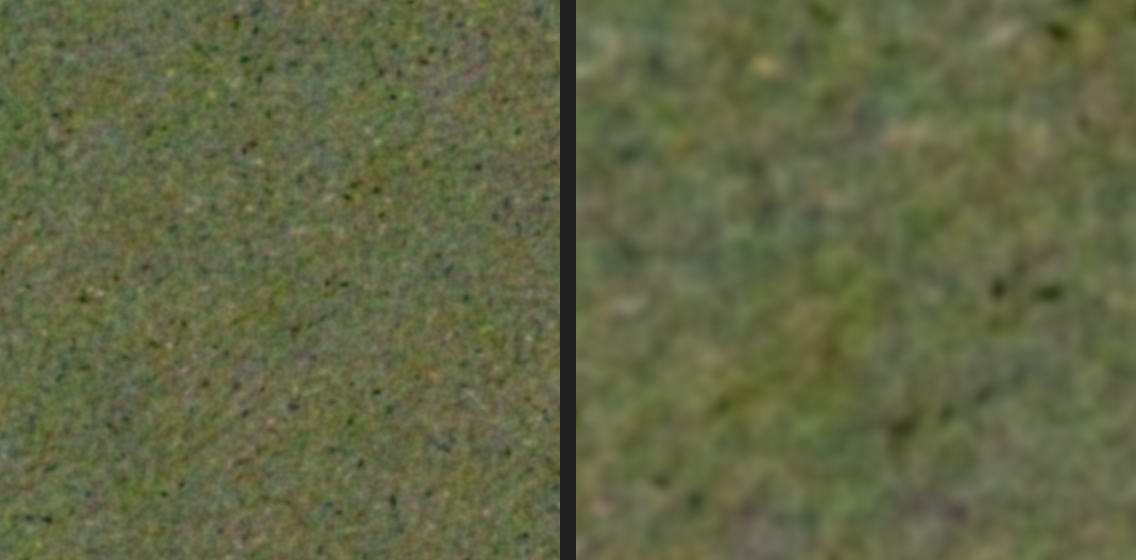
Left, the full canvas; right, a detail of the centre.
Reproduce this texture procedurally as a Shadertoy shader.

```glsl
const vec3 BASE_COLOR = vec3(0.389, 0.408, 0.272);
const vec3 COOL_AXIS = vec3(-0.006, -0.006, 0.070);   // olive to blue-grey
const vec3 GREEN_AXIS = vec3(-0.038, 0.016, -0.012);  // brown to green
const float SLANT = 0.62;           // direction of the blades, radians
const float STRETCH = 0.80;         // frequency along the blades
const float GRAIN_FREQ = 56.0;
const float GRAIN_CONTRAST = 0.090;
const float FINE_FREQ = 98.0;
const float FINE_CONTRAST = 0.055;
const float PATCH_FREQ = 6.0;
const float PATCH_CONTRAST = 0.026;
const float TINT_FREQ = 30.0;
const float SPOT_FREQ = 46.0;
const float CLUSTER_FREQ = 9.0;
const float CLUSTER_CONTRAST = 0.9;
const float DARK_SHARE = 0.27;
const float LIGHT_SHARE = 0.24;
const float DARK_DEPTH = 0.150;
const float LIGHT_HEIGHT = 0.105;
const float FLECK_TINT = 1.3;

vec3 hash3(vec2 cell, float seed) {
    vec3 p = fract(vec3(cell.xyx + seed * 17.31) * vec3(0.1031, 0.1030, 0.0973));
    p += dot(p, p.yxz + 33.33);
    return fract((p.xxy + p.yzz) * p.zyx);
}

mat2 rotation(float angle) {
    float c = cos(angle), s = sin(angle);
    return mat2(c, -s, s, c);
}

float cornerSlope(vec2 cell, vec2 offset, float seed) {
    float angle = 6.28318 * hash3(cell, seed).x;
    return dot(vec2(cos(angle), sin(angle)), offset);
}

// Gradient noise, about -0.7 to 0.7
float noise(vec2 p, float seed) {
    vec2 cell = floor(p), f = fract(p);
    vec2 u = f * f * f * (f * (f * 6.0 - 15.0) + 10.0);
    vec2 e = vec2(1.0, 0.0);
    float low = mix(cornerSlope(cell, f, seed),
                    cornerSlope(cell + e.xy, f - e.xy, seed), u.x);
    float high = mix(cornerSlope(cell + e.yx, f - e.yx, seed),
                     cornerSlope(cell + e.xx, f - e.xx, seed), u.x);
    return mix(low, high, u.y);
}

// Scattered soft flecks: dark gaps and pale blade tips
vec3 flecks(vec2 p) {
    vec2 home = floor(p);
    vec3 sum = vec3(0.0);
    for (int y = -1; y <= 1; y++) {
        for (int x = -1; x <= 1; x++) {
            vec2 cell = home + vec2(x, y);
            vec3 place = hash3(cell, 11.0);
            vec3 kind = hash3(cell, 12.0);
            vec3 hue = hash3(cell, 13.0) - 0.5;
            vec2 offset = p - cell - place.xy;
            vec2 d = rotation(SLANT + 2.4 * (place.z - 0.5)) * offset;
            d /= mix(vec2(0.30, 0.22), vec2(0.50, 0.32), kind.y);
            float shape = exp(-dot(d, d)) * smoothstep(1.0, 0.7, length(offset));
            float dark = step(kind.x, DARK_SHARE);
            float light = step(1.0 - LIGHT_SHARE, kind.x);
            float strength = mix(0.25, 1.0, kind.z * kind.z);
            float tone = light * LIGHT_HEIGHT - dark * DARK_DEPTH;
            vec3 tint = FLECK_TINT * (COOL_AXIS * hue.x + GREEN_AXIS * hue.y);
            sum += shape * strength * (tone * vec3(1.0, 0.96, 0.80) + tint);
        }
    }
    return sum;
}

void mainImage(out vec4 fragColor, in vec2 fragCoord) {
    vec2 uv = fragCoord / iResolution.y;
    vec2 blade = rotation(SLANT) * uv * vec2(STRETCH, 1.0) + 2.0;

    // Brightness from broad patches down to fine grain
    float tone = PATCH_CONTRAST * noise(blade * PATCH_FREQ, 1.0)
               + PATCH_CONTRAST * noise(blade * PATCH_FREQ * 3.0, 2.0)
               + GRAIN_CONTRAST * noise(blade * GRAIN_FREQ, 3.0)
               + FINE_CONTRAST * noise(uv * FINE_FREQ, 4.0);

    // Colour drifts, softer and broader than the grain
    float cool = 0.8 * noise(blade * PATCH_FREQ * 1.3, 5.0)
               + 0.9 * noise(blade * TINT_FREQ * 0.5, 6.0)
               + 0.9 * noise(blade * TINT_FREQ, 7.0);
    float green = 0.7 * noise(blade * PATCH_FREQ * 0.8, 8.0)
                + 0.8 * noise(blade * TINT_FREQ * 0.5, 9.0)
                + 1.1 * noise(blade * TINT_FREQ * 1.3, 10.0)
                + 0.3 * (uv.y - uv.x);

    // Flecks crowd in some places and thin out in others
    float crowd = 1.0 + CLUSTER_CONTRAST * noise(blade * CLUSTER_FREQ, 14.0);

    vec3 color = BASE_COLOR + tone * vec3(1.0, 0.98, 0.85);
    color += COOL_AXIS * cool + GREEN_AXIS * green;
    color += crowd * flecks(uv * SPOT_FREQ);
    fragColor = vec4(clamp(color, 0.0, 1.0), 1.0);
}
```
